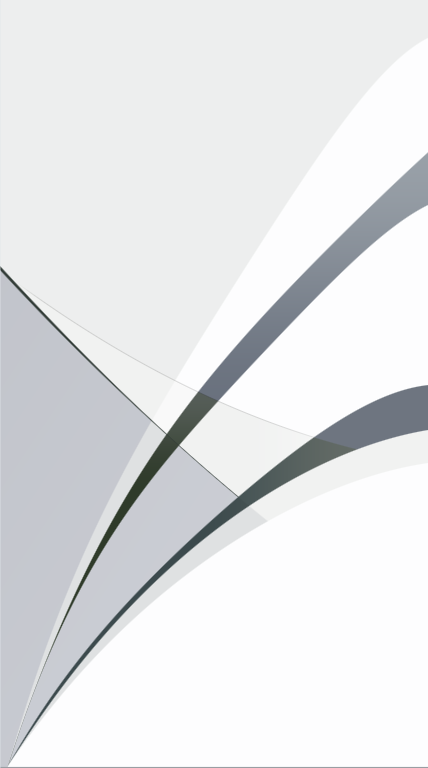
Give the GLSL for this background, as a Shadertoy shader.

```glsl
// Sweeping ribbons fan out from the lower left corner over pale paper.
// Each edge is a smooth height curve, painted from top to bottom; a veil
// and a grey wedge, both cut by falling curves, retint whatever they cross.

const vec3 WHITE = vec3(0.992, 0.994, 0.996);
const vec3 PAPER = vec3(0.930, 0.935, 0.932);
const vec3 VEIL  = vec3(0.945, 0.948, 0.945);
const vec3 WEDGE = vec3(0.775, 0.785, 0.812);
const vec3 MIST  = vec3(0.875, 0.882, 0.885);
const vec3 INK   = vec3(0.200, 0.240, 0.220);

// Height of an arc from the origin, given its heights at four fixed knots
float arc(float u, vec4 heights) {
    const vec4 knots = vec4(0.125, 0.35, 0.65, 1.0);
    const vec4 scale = vec4(-0.10336, 0.043875, -0.055125, 0.19906);
    vec4 d = u - knots;
    vec4 weights = vec4(d.y * d.z * d.w, d.x * d.z * d.w,
                        d.x * d.y * d.w, d.x * d.y * d.z) / scale;
    return u * dot(weights, heights / knots);
}

// Antialiased coverage of the side where d is positive
float cover(float d) {
    return clamp(d / max(fwidth(d), 1e-6) + 0.5, 0.0, 1.0);
}

// Antialiased line of a given half width around d = 0
float stroke(float d, float halfWidth) {
    return clamp((halfWidth - abs(d)) / max(fwidth(d), 1e-6) + 0.5, 0.0, 1.0);
}

// Choose a tint for open air, under the veil, or inside the wedge
vec3 zone(vec3 air, vec3 veiled, vec3 wedged, vec2 mask) {
    return mix(mix(air, veiled, mask.x), wedged, mask.y);
}

void mainImage(out vec4 fragColor, in vec2 fragCoord) {
    vec2 p = fragCoord / iResolution.xy;
    float u = (p.x - 0.0186) / 0.9814;
    float y = p.y - 0.0026;

    // Falling edges of the veil and the wedge
    float veilEdge = 0.648 - 0.420 * p.x + 0.1685 * p.x * p.x - p.y;
    float wedgeEdge = 0.651 - 0.605 * p.x + 0.125 * p.x * p.x - p.y;
    vec2 mask = vec2(cover(veilEdge), cover(wedgeEdge));

    // Rising edges, from the highest to the lowest
    float glowTop   = cover(arc(u, vec4(0.204, 0.457, 0.721, 0.948)) - y);
    float upperTop  = cover(arc(u, vec4(0.182, 0.410, 0.611, 0.799)) - y);
    float upperBase = cover(arc(u, vec4(0.178, 0.379, 0.5625, 0.7305)) - y);
    float lowerTop  = cover(arc(u, vec4(0.107, 0.250, 0.396, 0.496)) - y);
    float lowerBase = cover(arc(u, vec4(0.100, 0.2396, 0.3646, 0.4375)) - y);
    float hazeBase  = cover(arc(u, vec4(0.091, 0.216, 0.328, 0.3945)) - y);

    // Tints that drift across the canvas
    vec3 wedge = WEDGE + 0.025 * (p.x - 0.25) - 0.03 * (p.y - 0.35);
    vec3 slate = mix(vec3(0.41, 0.44, 0.49), vec3(0.60, 0.63, 0.66),
                     smoothstep(0.45, 0.82, p.y));
    vec3 upperDark = mix(vec3(0.20, 0.25, 0.18), vec3(0.34, 0.37, 0.35),
                         smoothstep(0.36, 0.50, p.y));
    vec3 lowerDark = mix(vec3(0.25, 0.31, 0.32), vec3(0.39, 0.42, 0.40),
                         smoothstep(0.45, 0.85, p.x));
    vec3 lowerSlate = vec3(0.43, 0.46, 0.50);

    // Paper, glow and ribbons
    vec3 col = zone(PAPER, VEIL, wedge, mask);
    col = mix(col, zone(WHITE, vec3(0.975), MIST, mask), glowTop);
    col = mix(col, zone(slate, upperDark, upperDark * 0.92, mask), upperTop);
    vec3 gap = mix(VEIL, WHITE, smoothstep(0.55, 1.0, p.x));
    col = mix(col, zone(WHITE, gap, wedge + 0.01, mask), upperBase);

    // Thin lines along the veil and the wedge
    float hair = stroke(veilEdge, 0.0005) * smoothstep(0.03, 0.1, p.x);
    col = mix(col, col * 0.82, hair * (1.0 - smoothstep(0.6, 0.9, p.x)));
    float inkWidth = mix(0.0026, 0.0004, smoothstep(0.0, 0.45, p.x));
    col = mix(col, INK, stroke(wedgeEdge, inkWidth));

    // Lower ribbon, its haze and the white ground
    col = mix(col, zone(lowerSlate, lowerDark, lowerDark * 0.94, mask), lowerTop);
    col = mix(col, zone(VEIL, VEIL, MIST, mask), lowerBase);
    col = mix(col, WHITE, hazeBase);

    // Fine rule along the bottom and a pale left border
    col = mix(col, vec3(0.60, 0.62, 0.64), stroke(p.y, 0.0014));
    col = mix(col, vec3(0.88, 0.90, 0.92), 0.6 * stroke(p.x, 0.0015));
    fragColor = vec4(col, 1.0);
}
```
